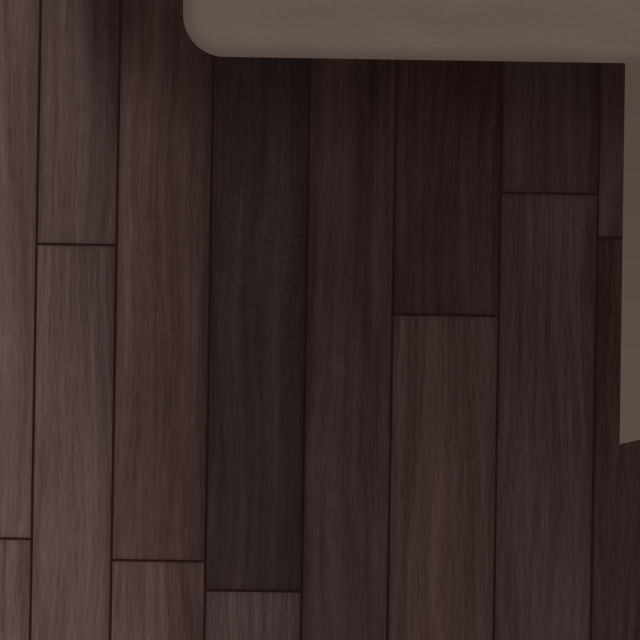
Reproduce this texture procedurally as a WebGL 2 fragment shader.

```glsl
#version 300 es
precision highp float;
// Dark wooden floor seen from above, with a pale padded seat and its leg.
// Leaning planks come from a list of seams; gradient noise warps the grain,
// and the distance to the seat gives both its outline and its shadow.

#define PLANK_LEAN 0.0165
#define SEAM_HALF_WIDTH 0.0019
#define GRAIN_STRENGTH 0.17
#define RING_STRENGTH 0.07
#define SHADOW_REACH 0.11
#define SEAT_RADIUS 0.065
#define SEAT_CORNER vec2(0.286, 0.912)
#define SEAT_COLOR vec3(0.375, 0.322, 0.295)
#define LEG_COLOR vec3(0.350, 0.300, 0.270)
#define SEAM_COLOR vec3(0.115, 0.055, 0.048)

uniform vec2 u_resolution;
out vec4 outColor;

// Per plank: right seam at the floor of the canvas, butt joint height,
// brightness above and below that joint, and lack of redness.
const float seams[7] = float[](0.047, 0.172, 0.319, 0.470, 0.605, 0.771, 0.923);
const float joints[8] = float[](0.159, 0.618, 0.124, 0.077, -1.0, 0.508, 0.698, 0.628);
const float upperTone[8] = float[](1.0, 0.97, 1.08, 0.96, 1.10, 0.97, 1.05, 1.08);
const float lowerTone[8] = float[](0.98, 1.0, 1.22, 1.32, 1.10, 1.25, 1.16, 1.0);
const float greyness[8] = float[](0.004, 0.004, -0.004, 0.012, 0.003, -0.002, 0.005, 0.0);

vec2 hashGradient(vec2 cell) {
    vec2 h = vec2(dot(cell, vec2(127.1, 311.7)), dot(cell, vec2(269.5, 183.3)));
    return fract(sin(h) * 43758.55) * 2.0 - 1.0;
}

float gradientNoise(vec2 p) {
    vec2 i = floor(p), f = fract(p), e = vec2(0.0, 1.0);
    vec2 u = f * f * f * (f * (f * 6.0 - 15.0) + 10.0);
    float a = dot(hashGradient(i), f);
    float b = dot(hashGradient(i + e.yx), f - e.yx);
    float c = dot(hashGradient(i + e.xy), f - e.xy);
    float d = dot(hashGradient(i + e.yy), f - e.yy);
    return mix(mix(a, b, u.x), mix(c, d, u.x), u.y);
}

// Signed variation of brightness along one board.
float woodGrain(vec2 p, float seed) {
    vec2 q = p + vec2(seed * 3.7, seed * 1.9);
    float warp = gradientNoise(q * vec2(9.0, 2.2));
    q.x += 0.025 * warp + 0.004 * gradientNoise(q * vec2(30.0, 16.0));
    float fibre = gradientNoise(q * vec2(190.0, 7.0))
                + 0.7 * gradientNoise(q * vec2(330.0, 34.0))
                + 0.7 * gradientNoise(q * vec2(70.0, 2.5));
    float rings = sin(q.x * 230.0 + 9.0 * warp);
    float streak = gradientNoise(q * vec2(20.0, 1.6));
    return GRAIN_STRENGTH * fibre + RING_STRENGTH * rings * (0.5 + warp) + 0.26 * streak;
}

float seatDistance(vec2 p) {
    p.y += 0.0157 * (p.x - SEAT_CORNER.x);
    return length(max(SEAT_CORNER + SEAT_RADIUS - p, 0.0)) - SEAT_RADIUS;
}

vec3 floorColor(vec2 p, float pixel) {
    // Find the plank and the nearest seam.
    vec2 board = vec2(p.x - PLANK_LEAN * p.y, p.y);
    int plank = 0;
    float seam = 1.0;
    for (int i = 0; i < 7; i++) {
        seam = min(seam, abs(board.x - seams[i]));
        if (board.x > seams[i]) plank = i + 1;
    }
    float start = plank > 0 ? seams[max(plank - 1, 0)] : -0.08;
    float jointOffset = p.y - joints[plank] + 0.015 * (board.x - start - 0.06);
    bool isLower = jointOffset < 0.0;
    seam = min(seam, abs(jointOffset));

    // Light falls from the left and fades toward the top.
    float light = mix(0.335, 0.166, smoothstep(-0.02, 0.43, p.x));
    light *= mix(1.10, 0.90, p.y) * (isLower ? lowerTone[plank] : upperTone[plank]);
    light *= 1.0 + woodGrain(board, float(plank) + (isLower ? 11.0 : 1.0));

    // Diagonal brushing and a dark band on the grey board, a dark vein on the next.
    if (plank == 3 && !isLower) {
        float brushed = gradientNoise(vec2(p.x - p.y, p.x + p.y) * vec2(210.0, 70.0));
        light *= 1.0 + 0.16 * brushed * smoothstep(0.25, 0.6, p.y);
        light *= 1.0 - 0.12 * smoothstep(0.42, 0.46, board.x);
    }
    float vein = board.x - 0.567 - 0.012 * sin(p.y * 7.0);
    light *= 1.0 - 0.17 * exp(-vein * vein * 6000.0) * smoothstep(0.1, 0.5, p.y);

    // Contact shadow around the seat, with a soft patch at its left.
    float reach = max(seatDistance(p), 0.0) / SHADOW_REACH;
    light *= 1.0 - 0.24 * exp(-reach * reach);
    vec2 patchOffset = (p - vec2(0.185, 1.01)) / vec2(0.05, 0.12);
    light *= 1.0 - 0.28 * exp(-dot(patchOffset, patchOffset));

    vec3 wood = vec3(light, light * 0.86 - 0.028, light * 0.84 - 0.034);
    wood.gb += greyness[plank];
    wood *= 1.0 - 0.18 * exp(-seam / 0.005);
    float groove = 1.0 - smoothstep(-pixel, pixel, seam - SEAM_HALF_WIDTH);
    return mix(wood, SEAM_COLOR * (0.8 + light), 0.85 * groove);
}

void main() {
    vec2 p = gl_FragCoord.xy / u_resolution;
    float pixel = 0.8 / min(u_resolution.x, u_resolution.y);
    vec3 color = floorColor(p, pixel);

    // Leg, slightly tapered and cut at an angle.
    float leg = max(0.9635 + 0.0146 * p.y - p.x, 0.306 + 0.22 * (p.x - 0.969) - p.y);
    vec3 legShade = LEG_COLOR * mix(1.0, 0.92, smoothstep(0.3, 0.9, p.y));
    color = mix(color, legShade, 1.0 - smoothstep(-pixel, pixel, leg));

    // Seat with a rounded lower rim and faint cloth mottling.
    float seat = seatDistance(p);
    float cloth = 0.05 * gradientNoise(p * vec2(9.0, 22.0)) + 0.03 * gradientNoise(p * 160.0);
    float rim = mix(0.88, 1.03, smoothstep(0.0, 0.025, -seat));
    color = mix(color, SEAT_COLOR * (rim + cloth), 1.0 - smoothstep(-pixel, pixel, seat));
    outColor = vec4(color, 1.0);
}
```
